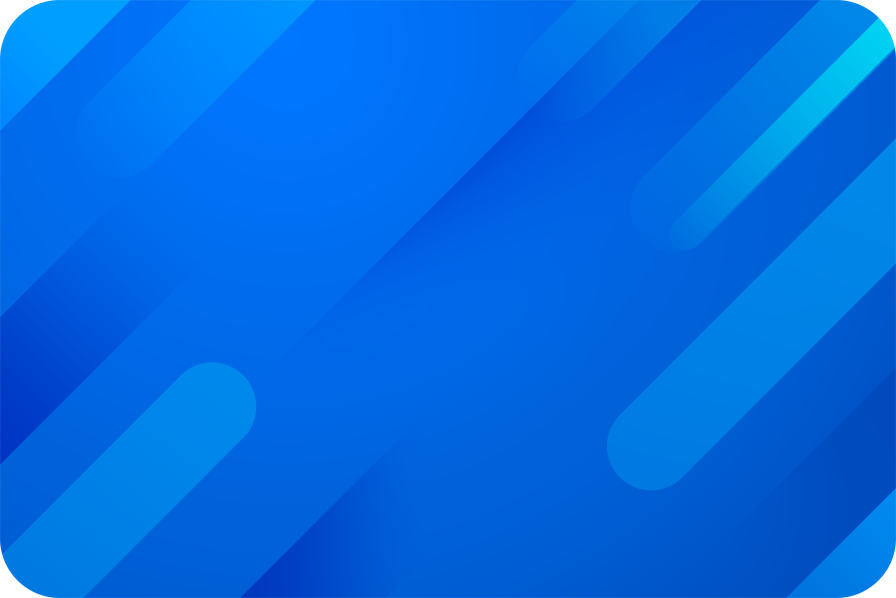
A Shadertoy shader for this background:

```glsl
const vec2 DIAGONAL = vec2(0.70710678);

// Soft-edged coverage of a signed distance
float cover(float dist) {
    float pixel = 1.0 / iResolution.y;
    return 1.0 - smoothstep(-0.7 * pixel, 0.7 * pixel, dist);
}

// Coverage between two diagonals, where d = x - y
float band(float d, float from, float to) {
    return cover((from - d) * 0.7071) * cover((d - to) * 0.7071);
}

// Round-ended bar running from its cap along dir; opacity blends over reach
vec3 addBar(vec3 base, vec2 p, vec2 cap, float radius, vec2 dir,
            vec3 tint, float capAlpha, float farAlpha, float reach) {
    vec2 q = p - cap;
    float along = dot(q, dir);
    float dist = length(q - dir * max(along, 0.0)) - radius;
    float alpha = mix(capAlpha, farAlpha, clamp((along + radius) / reach, 0.0, 1.0));
    return mix(base, tint, cover(dist) * alpha);
}

void mainImage(out vec4 fragColor, in vec2 fragCoord) {
    vec2 uv = fragCoord / iResolution.xy;
    vec2 p = vec2(uv.x * 1.5, uv.y);
    float d = p.x - p.y;
    float t = p.x + p.y;

    // Blue ground, brightest near the upper left
    float away = distance(p, vec2(0.48, 0.93));
    vec3 color = mix(vec3(0.0, 0.465, 1.0), vec3(0.0, 0.42, 0.925), smoothstep(0.0, 0.5, away));
    color = mix(color, vec3(0.0, 0.375, 0.84), smoothstep(0.4, 0.95, away));
    color = mix(color, vec3(0.0, 0.30, 0.745), smoothstep(0.85, 1.35, away));

    // Shadow falling from the central diagonal
    float spread = 0.05 + 0.15 * smoothstep(0.8, 2.1, t);
    float shade = exp(-max(d - 0.07, 0.0) / spread) * smoothstep(0.75, 1.6, t);
    color = mix(color, vec3(0.0, 0.29, 0.845), band(d, 0.07, 9.0) * shade * 0.9);

    // Dark fading bands
    float leftFade = 1.0 - smoothstep(0.1, 0.95, t);
    color = mix(color, vec3(0.0, 0.19, 0.76), band(d, -0.469, -0.223) * leftFade);
    float lowFade = 1.0 - smoothstep(0.4, 0.72, p.x);
    color = mix(color, vec3(0.0, 0.22, 0.75), band(d, 0.402, 0.645) * lowFade);
    float rightFade = smoothstep(1.25, 1.85, t);
    color = mix(color, vec3(0.0, 0.29, 0.74), band(d, 1.115, 1.316) * rightFade);

    // Bright corners
    vec3 cornerGlow = mix(vec3(0.0, 0.52, 1.0), vec3(0.0, 0.62, 1.0), smoothstep(0.75, 1.05, t));
    color = mix(color, cornerGlow, band(d, -9.0, -0.781));
    vec3 lowerGlow = mix(vec3(0.0, 0.45, 0.87), vec3(0.0, 0.54, 0.94), smoothstep(1.3, 1.7, t));
    color = mix(color, lowerGlow, band(d, 1.316, 9.0));

    // Translucent bars
    vec3 sky = vec3(0.0, 0.60, 1.0);
    vec3 azure = vec3(0.0, 0.57, 0.93);
    color = addBar(color, p, vec2(0.201, 0.777), 0.074, DIAGONAL, sky, 0.04, 0.95, 0.48);
    color = addBar(color, p, vec2(0.941, 0.871), 0.074, DIAGONAL, azure, 0.02, 0.65, 0.26);
    color = addBar(color, p, vec2(1.129, 0.652), 0.074, DIAGONAL, azure, 0.08, 0.85, 0.55);
    color = addBar(color, p, vec2(1.090, 0.254), 0.074, DIAGONAL, azure, 0.52, 0.82, 0.65);
    color = addBar(color, p, vec2(0.355, 0.320), 0.074, -DIAGONAL, azure, 0.80, 0.50, 0.60);
    color = addBar(color, p, vec2(1.148, 0.609), 0.027, DIAGONAL, vec3(0.0, 0.82, 0.95), 0.04, 1.0, 0.50);

    // White outside the rounded frame
    vec2 corner = abs(p - vec2(0.75, 0.5)) - vec2(0.65, 0.4);
    float frame = length(max(corner, 0.0)) + min(max(corner.x, corner.y), 0.0) - 0.1;
    fragColor = vec4(mix(vec3(1.0), color, cover(frame)), 1.0);
}
```
